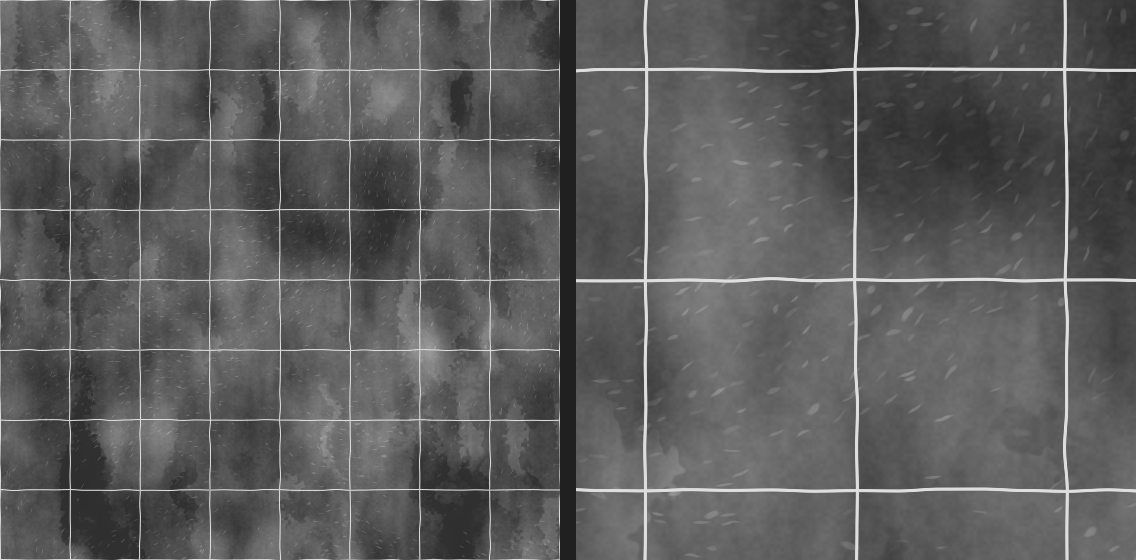
Left, the full canvas; right, a detail of the centre.
Give the GLSL for this texture, as a Shadertoy shader.

```glsl
// Weathered grey slabs in an 8 by 8 grid, with stains, drips, flecks and thin pale joints.

float hash(vec2 p) {
    return fract(sin(dot(p, vec2(127.1, 311.7))) * 43758.5453);
}

float noise(vec2 p) {
    vec2 i = floor(p), f = fract(p);
    f = f * f * (3.0 - 2.0 * f);
    return mix(mix(hash(i), hash(i + vec2(1, 0)), f.x),
               mix(hash(i + vec2(0, 1)), hash(i + vec2(1, 1)), f.x), f.y);
}

float fbm(vec2 p) {
    float sum = 0.0, amp = 0.5;
    for (int i = 0; i < 5; i++) {
        sum += amp * noise(p);
        p = mat2(1.6, 1.2, -1.2, 1.6) * p + 7.3;
        amp *= 0.5;
    }
    return sum / 0.97;
}

// Small slanted chips, gathered in patches that share a direction
float flecks(vec2 p) {
    vec2 q = p * 8.0, home = floor(q);
    float sum = 0.0;
    for (int y = -1; y <= 1; y++)
    for (int x = -1; x <= 1; x++) {
        vec2 cell = home + vec2(x, y);
        float patchy = smoothstep(0.3, 0.75, noise(cell * 0.13 + 31.0));
        float present = step(hash(cell + 5.7), 0.12 + 0.65 * patchy);
        float angle = 3.0 * noise(cell * 0.07 + 60.0) - 1.3 + 0.7 * (hash(cell + 9.1) - 0.5);
        vec2 d = q - cell - vec2(hash(cell + 1.3), hash(cell + 2.9));
        d = mat2(cos(angle), -sin(angle), sin(angle), cos(angle)) * d;
        d.y += 0.12 * (noise(q * 3.0) - 0.5);
        vec2 size = vec2(0.18 + 0.22 * hash(cell + 3.1), 0.06 + 0.09 * pow(hash(cell + 4.3), 3.0));
        float shape = 1.0 - smoothstep(0.55, 1.25, length(d / size));
        sum = max(sum, present * shape * (0.3 + 0.7 * hash(cell + 6.5)));
    }
    return sum;
}

// Vertical runs with ragged sides, fading in and out along their length
float drips(vec2 p, float seed) {
    float ragged = 0.16 * (noise(p * 22.0) - 0.5) + 0.4 * (noise(p * 3.0 + seed) - 0.5);
    float run = noise(vec2((p.x + ragged) * 2.6 + seed, p.y * 0.75 + ragged + seed));
    return smoothstep(0.64, 0.74, run) * smoothstep(0.38, 0.65, noise(p * vec2(0.8, 0.9) + seed * 2.0));
}

// Hairline joints that waver slightly
float joints(vec2 p, vec2 pixel) {
    vec2 waver = vec2(noise(vec2(p.y * 5.0, floor(p.x + 0.5) * 9.0)),
                      noise(vec2(p.x * 5.0, floor(p.y + 0.5) * 9.0 + 40.0))) - 0.5;
    vec2 d = abs(fract(p + 0.014 * waver + 0.5) - 0.5);
    vec2 line = 1.0 - smoothstep(0.0075 - 0.5 * pixel, 0.0075 + 0.5 * pixel, d);
    return max(line.x, line.y);
}

void mainImage(out vec4 fragColor, in vec2 fragCoord) {
    vec2 p = fragCoord / iResolution.xy * 8.0;
    vec2 pixel = 8.0 / iResolution.xy;

    // Broad clouds, upright streaks and a small tone shift per slab
    float cloud = fbm(p * 1.1 + 3.0);
    float streak = fbm(vec2(p.x * 2.6 + 0.5 * noise(p * 2.0), p.y * 0.6) + 17.0);
    float tone = 0.325 + 0.34 * (cloud - 0.5) + 0.25 * (streak - 0.5);
    tone += 0.05 * (hash(floor(p) + 12.0) - 0.5);

    // Light and dark runs
    tone += 0.085 * drips(p, 4.7) - 0.07 * drips(p, 23.1);

    // Mottled grain and chips
    tone += 0.03 * (noise(p * 26.0) - 0.5) + 0.025 * (noise(p * 60.0) - 0.5);
    tone = max(tone, 0.19 + 0.1 * (tone - 0.19));
    tone += 0.11 * flecks(p);

    vec3 color = mix(vec3(tone), vec3(0.87), joints(p, pixel));
    fragColor = vec4(color, 1.0);
}
```
